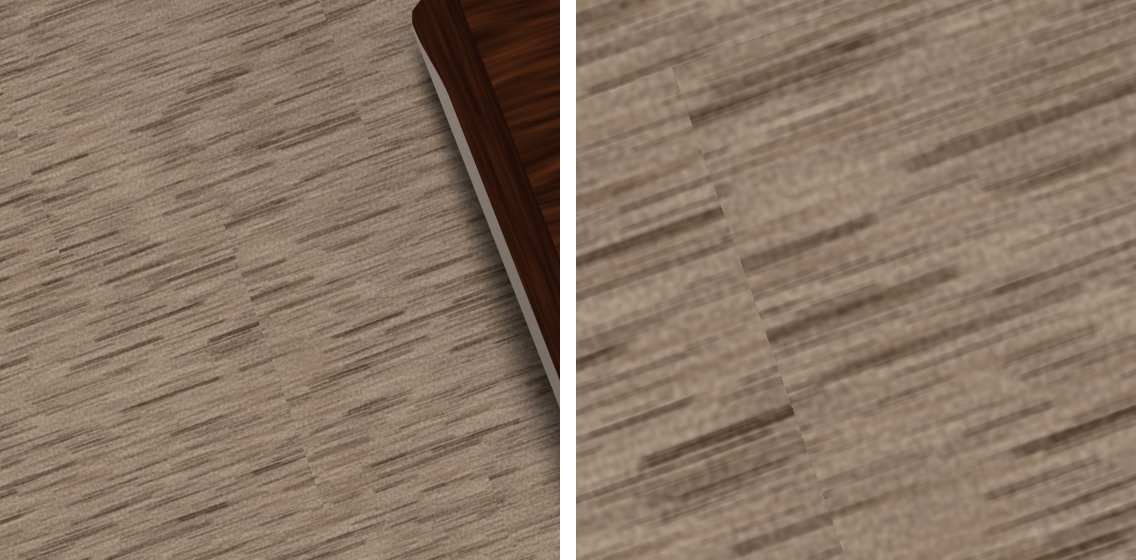
Left, the full canvas; right, a detail of the centre.
Give the GLSL for this texture, as a WebGL 1 fragment shader.

```glsl
precision highp float;
uniform vec2 u_resolution;

const vec3 PALE_YARN = vec3(0.645, 0.562, 0.492);
const vec3 DARK_YARN = vec3(0.31, 0.24, 0.185);
const vec3 OCHRE_YARN = vec3(0.48, 0.37, 0.27);
const vec3 DARK_WOOD = vec3(0.13, 0.055, 0.03);
const vec3 WARM_WOOD = vec3(0.33, 0.16, 0.075);
const vec3 METAL = vec3(0.53, 0.49, 0.455);

float hash(vec2 p) {
  return fract(sin(dot(p, vec2(127.1, 311.7))) * 43758.5);
}

vec2 gradient(vec2 cell) {
  float angle = 6.2832 * hash(cell);
  return vec2(cos(angle), sin(angle));
}

// Gradient noise, roughly -0.7 to 0.7
float noise(vec2 p) {
  vec2 i = floor(p), f = fract(p);
  vec2 w = f * f * f * (f * (f * 6.0 - 15.0) + 10.0);
  vec2 e = vec2(1.0, 0.0);
  float low = mix(dot(gradient(i), f), dot(gradient(i + e), f - e), w.x);
  float high = mix(dot(gradient(i + e.yx), f - e.yx),
                   dot(gradient(i + 1.0), f - 1.0), w.x);
  return mix(low, high, w.y);
}

vec2 rotate(vec2 p, float angle) {
  float c = cos(angle), s = sin(angle);
  return vec2(c * p.x + s * p.y, c * p.y - s * p.x);
}

// Yarn dashes of random length on evenly spaced rows
float dashes(vec2 p, float rows, float cells, float density, float seed) {
  float row = floor(p.y * rows);
  float across = abs(fract(p.y * rows) - 0.5);
  float x = p.x * cells + 23.0 * hash(vec2(row, seed));
  vec2 id = vec2(floor(x) + seed, row);
  float along = fract(x);
  float span = mix(0.4, 1.0, hash(id + 5.3));
  float ends = smoothstep(0.0, 0.05, along) * (1.0 - smoothstep(span - 0.08, span, along));
  float strength = mix(0.5, 1.0, hash(id + 9.1));
  return step(hash(id), density) * strength * ends * (1.0 - smoothstep(0.22, 0.5, across));
}

vec3 carpet(vec2 uv) {
  vec2 p = rotate(uv, 0.34);
  p.y += 0.0012 * noise(p * vec2(9.0, 30.0));

  // Staggered tiles break the streaks along seams
  vec2 tile = (p - vec2(0.283, 0.46)) / 0.588;
  tile.x += 0.5 * mod(floor(tile.y), 2.0);
  float seed = 17.0 * hash(floor(tile) + 3.0);
  vec2 q = p + vec2(seed, 0.0);

  float shade = 0.15 + 0.2 * noise(q * vec2(7.0, 75.0));
  shade += 0.22 * noise(q * vec2(14.0, 170.0) + 8.0);
  shade += 0.50 * dashes(q, 88.0, 4.5, 0.21, seed);
  shade += 0.36 * dashes(q, 150.0, 6.0, 0.36, seed + 2.0);
  shade += 0.22 * dashes(q, 205.0, 11.0, 0.35, seed + 4.0);

  // Woven loops and broad wear
  shade += 0.24 * noise(q * vec2(165.0, 210.0));
  shade += 0.13 * noise(q * vec2(250.0, 120.0) + 31.0);
  shade += 0.07 * noise(uv * 5.0);

  vec3 color = mix(PALE_YARN, DARK_YARN, clamp(shade, -0.12, 1.0));
  float ochre = smoothstep(0.15, 0.5, noise(q * vec2(6.0, 110.0) + 50.0));
  color = mix(color, OCHRE_YARN, 0.3 * ochre);
  return color * (1.02 - 0.09 * smoothstep(0.5, 1.3, uv.x * 0.6 + uv.y * 0.8));
}

vec3 panelWood(vec2 uv) {
  vec2 p = rotate(uv, 0.33);
  p.y += 0.018 * noise(p * vec2(5.0, 9.0));
  float grain = 0.36 + 0.65 * noise(p * vec2(4.0, 36.0));
  grain += 0.5 * noise(p * vec2(8.0, 95.0) + 4.0);
  grain += 0.25 * noise(p * vec2(16.0, 210.0));
  return mix(DARK_WOOD, WARM_WOOD, clamp(grain, 0.0, 1.1));
}

vec3 edgeWood(float along, float depth) {
  float grain = 0.22 + 0.35 * noise(vec2(along * 5.0, depth * 110.0));
  grain += 0.3 * noise(vec2(along * 9.0, depth * 260.0) + 7.0);
  grain -= 0.2 * smoothstep(0.06, 0.095, depth);
  return mix(DARK_WOOD, WARM_WOOD, clamp(grain, 0.0, 1.0));
}

void main() {
  vec2 uv = gl_FragCoord.xy / u_resolution;
  float soft = 0.8 / min(u_resolution.x, u_resolution.y);

  // Table frame: depth inward from its long edge, distance along it
  vec2 corner = uv - vec2(0.736, 0.948);
  float depth = dot(corner, vec2(0.932, 0.363));
  float along = dot(corner, vec2(0.363, -0.932));
  float chamfer = dot(uv - vec2(0.736, 0.98), vec2(0.8, -0.6));
  float table = min(depth, min(corner.x, chamfer));

  // Soft contact shadow on the carpet
  float reach = mix(0.035, 0.085, smoothstep(0.0, 0.7, along));
  float shadow = smoothstep(-reach, 0.005, depth) * smoothstep(-0.04, 0.12, along);
  vec3 color = carpet(uv) * (1.0 - 0.62 * shadow);

  // Metal strip, wooden edge and top panel
  float strip = mix(0.004, 0.018, smoothstep(0.0, 0.14, along));
  vec3 metal = METAL * (1.0 - 0.12 * smoothstep(0.0, 0.7, along));
  vec3 wood = mix(edgeWood(along, depth), panelWood(uv),
                  smoothstep(-soft, soft, depth - 0.097));
  vec3 frame = mix(metal, wood, smoothstep(-soft, soft, depth - strip));
  color = mix(color, frame, smoothstep(-soft, soft, table));

  gl_FragColor = vec4(color, 1.0);
}
```
